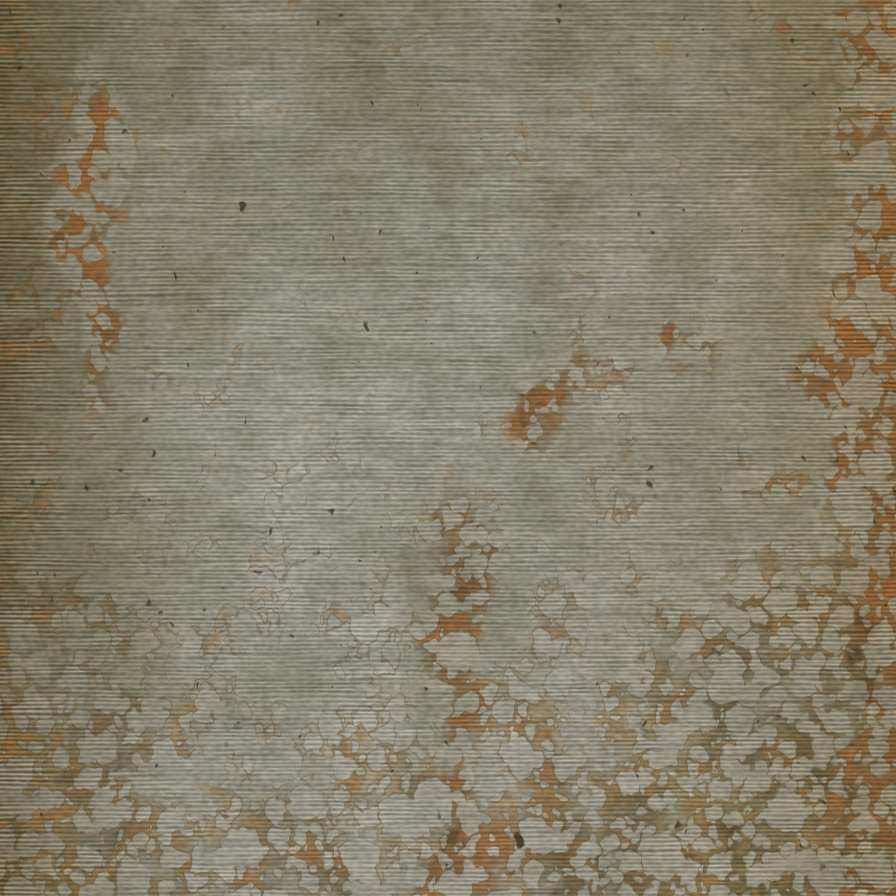
Reproduce this texture procedurally as a WebGL 2 fragment shader.

```glsl
#version 300 es
precision highp float;

#define THREADS 205.0
#define THREAD_DEPTH 0.105
#define BLOB_DENSITY 0.8
#define STAIN_STRENGTH 0.8
#define PALE vec3(0.62, 0.615, 0.57)
#define OLIVE vec3(0.435, 0.42, 0.325)
#define BROWN vec3(0.35, 0.30, 0.195)
#define OCHRE vec3(0.51, 0.41, 0.25)
#define RUST vec3(0.55, 0.34, 0.16)
#define SPECK vec3(0.20, 0.16, 0.10)

uniform vec2 u_resolution;
out vec4 fragColor;

// Integer hash of a lattice point, two values in 0..1
vec2 hash2(vec2 cell) {
    uvec2 v = uvec2(ivec2(cell)) * 1664525u + 1013904223u;
    for (int i = 0; i < 2; i++) {
        v.x += v.y * 1664525u;
        v.y += v.x * 1664525u;
        v ^= v >> 16u;
    }
    return vec2(v >> 16u) / 65535.0;
}

float cornerSlope(vec2 cell, vec2 offset) {
    float angle = 6.2832 * hash2(cell).x;
    return dot(vec2(cos(angle), sin(angle)), offset);
}

float gradientNoise(vec2 p) {
    vec2 i = floor(p), f = p - i;
    vec2 u = f * f * f * (f * (f * 6.0 - 15.0) + 10.0);
    vec2 e = vec2(1.0, 0.0);
    float low = mix(cornerSlope(i, f), cornerSlope(i + e, f - e), u.x);
    float high = mix(cornerSlope(i + e.yx, f - e.yx), cornerSlope(i + 1.0, f - 1.0), u.x);
    return 1.4 * mix(low, high, u.y);
}

float fbm(vec2 p) {
    float sum = 0.0, amp = 0.55;
    for (int i = 0; i < 4; i++) {
        sum += amp * gradientNoise(p);
        p = mat2(1.6, 1.2, -1.2, 1.6) * p + 7.3;
        amp *= 0.6;
    }
    return sum;
}

// Signed distance to scattered discs, radii given in cells
float scatteredDiscs(vec2 p, float scale, float density, float rMin, float rMax) {
    vec2 q = p * scale, cell = floor(q);
    float d = 1.0;
    for (int k = 0; k < 9; k++) {
        vec2 c = cell + vec2(k % 3 - 1, k / 3 - 1);
        vec2 pick = hash2(c + floor(scale * 31.0));
        if (pick.x > density) continue;
        float r = mix(rMin, rMax, pick.y);
        d = min(d, length(q - c - hash2(c + floor(scale * 57.0))) - r);
    }
    return d / scale;
}

// Soft vertical runs of rust: centre, then half size
float rustField(vec2 p) {
    const vec4 runs[7] = vec4[7](
        vec4(0.105, 0.73, 0.028, 0.20), vec4(0.515, 0.17, 0.035, 0.27),
        vec4(0.985, 0.40, 0.065, 0.75), vec4(0.93, 0.52, 0.03, 0.14),
        vec4(0.61, 0.53, 0.035, 0.06), vec4(0.73, 0.61, 0.013, 0.02),
        vec4(0.935, 0.965, 0.018, 0.025));
    float field = 0.0;
    for (int i = 0; i < 7; i++) {
        vec2 q = (p - runs[i].xy) / runs[i].zw;
        q *= q;
        field = max(field, exp(-q.x - q.y * q.y));
    }
    return field;
}

void main() {
    vec2 p = gl_FragCoord.xy / u_resolution;
    float soft = max(0.0013, 1.0 / u_resolution.y);
    vec2 ragged = 0.006 * vec2(gradientNoise(p * 45.0), gradientNoise(p * 45.0 + 17.0))
                + 0.003 * vec2(gradientNoise(p * 120.0), gradientNoise(p * 120.0 + 9.0));
    vec2 w = p + ragged;

    // Faded cloth, yellowed and darker towards the sides and the top
    float cloud = fbm(p * 3.5 + 4.0) + 0.4 * gradientNoise(p * vec2(11.0, 1.6));
    float mottle = fbm(w * 11.0 + 31.0);
    float crumb = fbm(w * 27.0 + 63.0);
    float leftEdge = exp(-50.0 * p.x * p.x);
    float rightEdge = exp(-9.0 * (1.0 - p.x));
    float paleness = 0.74 - 0.42 * smoothstep(0.5, 1.05, p.y) - 0.45 * leftEdge
                   - 0.3 * rightEdge + 0.4 * cloud + 0.4 * mottle + 0.25 * crumb;
    vec3 col = mix(OLIVE, PALE, clamp(paleness, -0.15, 1.05));
    col = mix(col, BROWN, clamp(0.7 * exp(-16.0 * p.x) * (1.0 + cloud + mottle), 0.0, 0.85));
    col = mix(col, OCHRE, clamp(0.6 * rightEdge * (1.0 + cloud + mottle), 0.0, 0.8));

    // Pale round blooms, packed in four sizes
    float bloom = scatteredDiscs(w, 17.0, BLOB_DENSITY * 0.6, 0.15, 0.42);
    bloom = min(bloom, scatteredDiscs(w, 29.0, BLOB_DENSITY, 0.18, 0.45));
    bloom = min(bloom, scatteredDiscs(w, 46.0, BLOB_DENSITY, 0.18, 0.45));
    bloom = min(bloom, scatteredDiscs(w, 78.0, BLOB_DENSITY * 0.7, 0.18, 0.45));
    float outside = smoothstep(-soft, soft, bloom);

    // Stains seep between the blooms and break into crumbs
    float rust = rustField(p + 0.04 * vec2(gradientNoise(p * 9.0), gradientNoise(p * 9.0 + 5.0)));
    float mould = 0.55 * smoothstep(0.42, 0.0, p.y)
                + 0.45 * smoothstep(0.45, 0.95, p.x) * smoothstep(0.75, 0.25, p.y)
                + 0.3 * leftEdge;
    float damp = max(rust, mould);
    float wet = smoothstep(0.12, 0.75, 0.85 * damp + 0.65 * mottle + 0.5 * crumb);
    vec3 stain = mix(BROWN, OCHRE, smoothstep(-0.3, 0.5, cloud + crumb));
    stain = mix(stain, RUST, clamp(0.75 * rust + 0.6 * mottle + 0.7 * crumb, 0.0, 1.0));
    col = mix(col, PALE, 0.4 * (1.0 - outside) * smoothstep(0.15, 0.6, damp));
    col = mix(col, stain, STAIN_STRENGTH * wet * mix(0.1, 1.0, outside));

    // Rare dark patches of mould
    float blot = smoothstep(0.5, 0.75, 0.35 * damp + 0.7 * fbm(w * 13.0 + 90.0) + 0.3 * crumb);
    col = mix(col, BROWN * 0.85, 0.7 * blot * mix(0.3, 1.0, outside));

    // Thin broken crackle lines around the blooms
    float rim = 1.0 - smoothstep(0.0, 1.6 * soft, abs(bloom));
    float cracked = 0.5 * smoothstep(0.75, 0.1, p.y) + 0.3 * damp + mottle + 0.5 * crumb;
    col = mix(col, BROWN, 0.4 * rim * smoothstep(0.15, 0.7, cracked));

    // Dark specks, a few larger and many tiny
    vec2 tall = w * vec2(1.0, 0.75);
    float speck = min(scatteredDiscs(tall, 9.0, 0.14, 0.015, 0.045),
                      scatteredDiscs(tall, 34.0, 0.14, 0.02, 0.065));
    col = mix(col, SPECK, 0.7 * (1.0 - smoothstep(-soft, soft, speck)));

    // Woven horizontal threads with uneven tone
    float thread = p.y * THREADS + 0.45 * gradientNoise(p * vec2(6.0, 55.0));
    float row = floor(thread);
    float resolved = 1.0 - smoothstep(0.5, 1.0, THREADS / u_resolution.y);
    float weave = cos(6.2832 * thread) * resolved * (1.0 + 0.8 * gradientNoise(p * vec2(14.0, 50.0)));
    float tone = gradientNoise(vec2(p.x * 9.0, row * 7.31))
               + 0.8 * gradientNoise(vec2(p.x * 50.0, row * 3.77));
    float grain = gradientNoise(p * vec2(130.0, 280.0));
    float depth = THREAD_DEPTH * (1.0 + 1.3 * exp(-18.0 * p.x) + 0.6 * rightEdge);
    col *= 1.0 + depth * weave + 0.09 * tone + 0.1 * grain;

    fragColor = vec4(clamp(col, 0.0, 1.0), 1.0);
}
```
